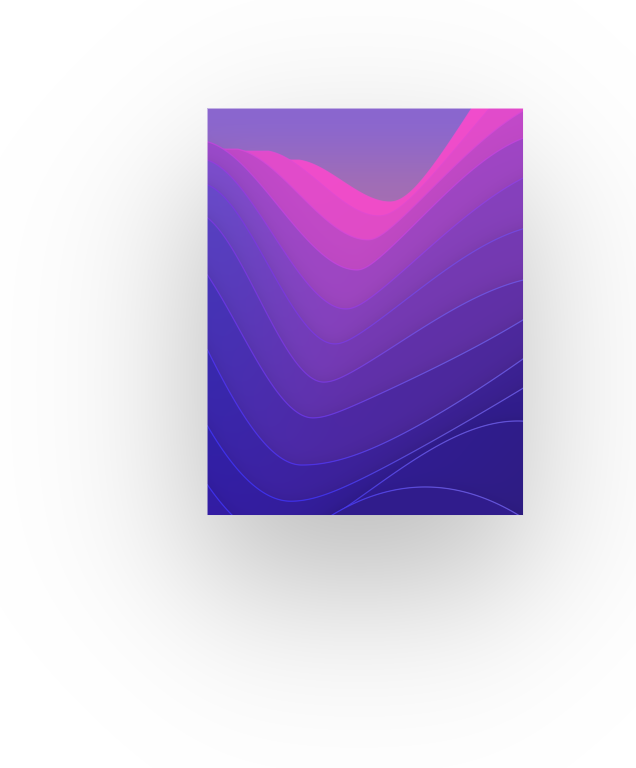
A Shadertoy shader for this background:

```glsl
const int LAYERS = 11;
const vec2 CARD_MIN = vec2(0.3263, 0.1413);
const vec2 CARD_SIZE = vec2(0.4961, 0.5293);

// Heights of each ridge, measured down the card: left start, valley, right end
const vec3 RIDGE[LAYERS] = vec3[LAYERS](
    vec3(0.127, 0.230, -0.193), vec3(0.105, 0.264, -0.095),
    vec3(0.100, 0.323, 0.006), vec3(0.082, 0.397, 0.073),
    vec3(0.127, 0.493, 0.171), vec3(0.188, 0.579, 0.296),
    vec3(0.269, 0.673, 0.422), vec3(0.410, 0.761, 0.520),
    vec3(0.594, 0.877, 0.616), vec3(0.781, 0.966, 0.688),
    vec3(0.926, 1.061, 0.769));

// Right slope of each ridge: valley roundness, bulge
const vec2 BEND[LAYERS] = vec2[LAYERS](
    vec2(0.25, 0.1), vec2(0.2, 0.1), vec2(0.1, 0.4), vec2(0.08, 0.6),
    vec2(0.1, 0.4), vec2(0.08, 0.6), vec2(0.08, 0.6), vec2(0.1, -0.2),
    vec2(0.4, -0.1), vec2(0.2, -0.05), vec2(0.1, 1.2));

// Cubic from 0 to 1 with a chosen initial slope and a flat end
float fall(float t, float slope) {
    return t * (slope + t * (3.0 - 2.0 * slope + t * (slope - 2.0)));
}

// Hyperbolic rise from 0 to 1 with a rounded foot
float rise(float t, vec2 bend) {
    float k = bend.x;
    float curve = (sqrt(t * t + k * k) - k) / (sqrt(1.0 + k * k) - k);
    return curve + bend.y * t * t * (1.0 - t);
}

float ridgeHeight(float x, int i) {
    float n = float(i);
    float valleyX = 0.578 - 0.0349 * n;
    float startX = max(0.0, 0.29 - 0.097 * n);
    vec3 h = RIDGE[i];
    if (x > valleyX) {
        return mix(h.y, h.z, rise((x - valleyX) / (1.0 - valleyX), BEND[i]));
    }
    float t = clamp((x - startX) / (valleyX - startX), 0.0, 1.0);
    return mix(h.x, h.y, fall(t, 0.3 + 1.6 * smoothstep(5.0, 9.0, n)));
}

float domeHeight(float x) {
    float t = (x - 0.69) / 0.295;
    return 0.931 + 0.069 * t * t;
}

// Signed distance below a curve, from its height and local slope
float curveDistance(float y, float height, float slope) {
    float s = slope * CARD_SIZE.y / CARD_SIZE.x * iResolution.y / iResolution.x;
    return (y - height) / sqrt(1.0 + s * s);
}

vec3 layerColor(vec2 p, float n) {
    vec3 pink = vec3(0.94, 0.30, 0.80);
    vec3 violet = vec3(0.57, 0.27, 0.78);
    vec3 indigo = vec3(0.20, 0.11, 0.64);
    vec3 col = mix(pink, violet, smoothstep(0.0, 4.0, n));
    col = mix(col, indigo, smoothstep(2.5, 9.5, n));
    // Cool light on the upper left, deep blue in the lower right
    float coolLight = (1.0 - smoothstep(0.0, 0.5, p.x)) * (1.0 - p.y);
    col += vec3(-0.07, 0.08, 0.06) * coolLight * smoothstep(2.0, 5.0, n);
    return col - vec3(0.02, 0.0, 0.13) * p.x * p.y;
}

vec3 lineColor(float x, float n) {
    vec3 magenta = vec3(0.88, 0.28, 0.88);
    vec3 violet = vec3(0.48, 0.22, 0.88);
    vec3 blue = vec3(0.25, 0.20, 0.96);
    vec3 col = mix(magenta, violet, smoothstep(2.0, 5.0, n));
    col = mix(col, blue, smoothstep(6.0, 9.0, n));
    return mix(col, vec3(0.42, 0.36, 0.90), smoothstep(0.3, 0.8, x) * smoothstep(3.0, 7.0, n));
}

// Soft shade above the edge, then the fill, then the bright rim
vec3 paintLayer(vec3 col, float d, vec3 fill, vec3 rim, float shade, float pixel) {
    col *= 1.0 - shade * exp(min(d, 0.0) / 0.018);
    col = mix(col, fill, smoothstep(-0.5, 0.5, d / pixel));
    float line = 1.0 - smoothstep(0.0, 0.0013 + pixel * 0.7, abs(d));
    return mix(col, rim, 0.85 * line);
}

vec3 cardArt(vec2 p, float pixel) {
    vec3 col = mix(vec3(0.54, 0.40, 0.81), vec3(0.64, 0.43, 0.70), smoothstep(0.0, 0.24, p.y));
    const float STEP = 0.002;
    for (int i = 0; i < LAYERS; i++) {
        float n = float(i);
        float height = ridgeHeight(p.x, i);
        float slope = (ridgeHeight(p.x + STEP, i) - ridgeHeight(p.x - STEP, i)) / (2.0 * STEP);
        float d = curveDistance(p.y, height, slope);
        vec3 fill = layerColor(p, n);
        vec3 rim = mix(fill, lineColor(p.x, n), smoothstep(-1.0, 4.0, n));
        col = paintLayer(col, d, fill, rim, 0.07 * smoothstep(2.0, 5.0, n), pixel);
    }
    float domeSlope = (domeHeight(p.x + STEP) - domeHeight(p.x - STEP)) / (2.0 * STEP);
    float dome = curveDistance(p.y, domeHeight(p.x), domeSlope);
    return paintLayer(col, dome, vec3(0.19, 0.11, 0.55), lineColor(p.x, 10.0), 0.05, pixel);
}

// Blurred span: product of two soft steps
float softSpan(float x, float halfWidth, float blur) {
    vec2 edges = (halfWidth + vec2(x, -x)) / blur;
    vec2 s = 1.0 / (1.0 + exp(-1.7 * edges));
    return s.x * s.y;
}

void mainImage(out vec4 fragColor, in vec2 fragCoord) {
    vec2 uv = fragCoord / iResolution.xy;
    uv.y = 1.0 - uv.y;

    // Drop shadow on white
    float shadow = softSpan(uv.x - 0.565, 0.25, 0.132) * softSpan(uv.y - 0.497, 0.265, 0.11);
    vec3 col = vec3(1.0 - 0.29 * shadow);

    // Card with smooth borders
    vec2 p = (uv - CARD_MIN) / CARD_SIZE;
    vec2 inset = (0.5 - abs(p - 0.5)) * CARD_SIZE * iResolution.xy;
    float mask = clamp(min(inset.x, inset.y) + 0.5, 0.0, 1.0);
    float pixel = 1.0 / (iResolution.y * CARD_SIZE.y);
    col = mix(col, cardArt(p, pixel), mask);
    fragColor = vec4(col, 1.0);
}
```
